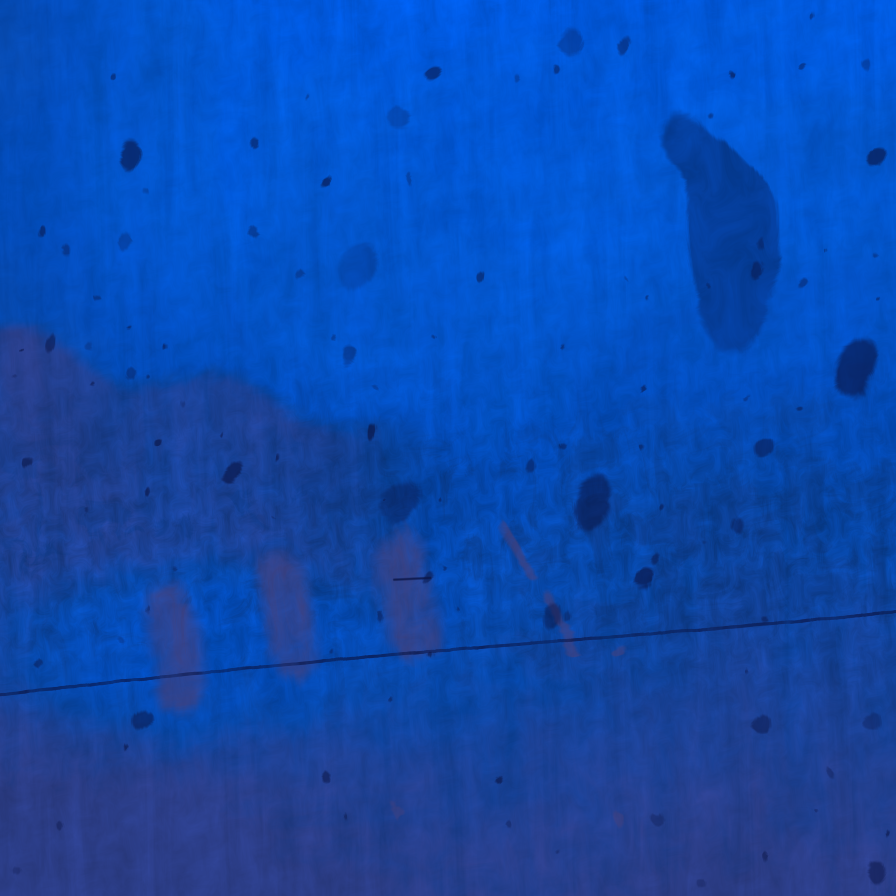
This texture is drawn by a Shadertoy shader. Its source:

```glsl
// Weathered blue painted wall: violet haze, rust smears, dark blots, one long scratch.

const vec3 PAINT[6] = vec3[6](
    vec3(0.00, 0.35, 0.88), vec3(0.01, 0.34, 0.81), vec3(0.01, 0.30, 0.74),
    vec3(0.03, 0.28, 0.66), vec3(0.10, 0.26, 0.60), vec3(0.17, 0.24, 0.53));
const vec3 RUST = vec3(0.30, 0.25, 0.47);
const vec3 INK = vec3(0.04, 0.08, 0.27);
const vec3 STAIN = vec3(0.02, 0.22, 0.56);
const vec3 GRIME = vec3(0.03, 0.21, 0.50);
const float CLOUDING = 0.17;   // patchiness of the paint
const float GRAIN = 0.10;      // fine brightness variation
const float SCRATCH_WIDTH = 0.0011;
const mat2 TURN = mat2(0.80, 0.60, -0.60, 0.80);

vec3 hash3(vec2 cell) {
    vec3 k = vec3(dot(cell, vec2(127.1, 311.7)), dot(cell, vec2(269.5, 183.3)),
                  dot(cell, vec2(419.2, 371.9)));
    return fract(sin(k) * 43758.55);
}

// Layered sines, each octave bent by the one before; roughly -0.8 to 0.8.
float wisps(vec2 p, int octaves) {
    float sum = 0.0, amp = 0.5;
    for (int i = 0; i < octaves; i++) {
        p = TURN * p * 1.9 + 1.7;
        p += 0.7 * sin(p.yx * 1.3);
        sum += amp * sin(p.x) * sin(p.y);
        amp *= 0.62;
    }
    return sum;
}

// Soft ellipse: 1 inside, 0 outside.
float oval(vec2 p, vec2 centre, vec2 radii, float blur) {
    return 1.0 - smoothstep(1.0 - blur, 1.0 + blur, length((p - centre) / radii));
}

// Rounded stroke between two points.
float stroke(vec2 p, vec2 a, vec2 b, float width, float blur) {
    vec2 ab = b - a;
    float along = clamp(dot(p - a, ab) / dot(ab, ab), 0.0, 1.0);
    return 1.0 - smoothstep(width - blur, width + blur, length(p - a - ab * along));
}

// Cellular scatter of ragged blots; the radius is in canvas units.
float blots(vec2 p, float cells, float radius, float chance, float seed) {
    float cover = 0.0;
    vec2 home = floor(p * cells);
    for (int j = -1; j <= 1; j++)
    for (int i = -1; i <= 1; i++) {
        vec2 cell = home + vec2(i, j);
        vec3 place = hash3(cell + seed), look = hash3(cell + seed + 57.0);
        if (place.z > chance) continue;
        vec2 d = p - (cell + 0.15 + 0.7 * place.xy) / cells;
        d.x -= 0.35 * d.y * (look.x - 0.2);
        d.y *= mix(1.0, 0.62, look.y);
        float r = radius * mix(0.4, 1.0, look.z * look.z);
        float edge = 0.0012 + 0.12 * r;
        float blot = 1.0 - smoothstep(r - edge, r + edge, length(d));
        cover = max(cover, blot * mix(0.4, 1.0, look.x));
    }
    return cover;
}

void mainImage(out vec4 fragColor, in vec2 fragCoord) {
    vec2 uv = fragCoord / iResolution.xy;
    float pixel = 1.0 / iResolution.y;
    float cloud = wisps(uv * 2.6, 6);
    float fleck = wisps(uv * vec2(30.0, 22.0) + 4.0, 5);
    float fine = wisps(uv * vec2(75.0, 55.0), 4);
    float streak = wisps(uv * vec2(38.0, 7.0) + 9.0, 4);
    vec2 bent = uv + 0.022 * vec2(cloud, wisps(uv * 7.0 + 3.0, 5));

    // Fade from bright paint at the top to violet at the foot and left
    float fade = 0.96 - 1.08 * uv.y + 0.10 * smoothstep(0.6, 1.0, uv.x) * uv.y;
    fade += smoothstep(0.45, 0.0, uv.x) * (0.18 + 0.35 * smoothstep(0.75, 1.0, uv.y));

    // Haze bank at the left with a scalloped upper rim, then a bluer gap below
    float rim = 0.64 - 0.27 * bent.x + 0.018 * sin(bent.x * 29.0 + 0.5);
    float haze = smoothstep(rim + 0.012, rim - 0.025, bent.y)
               * smoothstep(0.50, 0.36, bent.x) * smoothstep(0.28, 0.38, bent.y);
    fade = mix(fade, 0.90, 0.85 * haze);
    float gap = oval(bent, vec2(0.22, 0.27), vec2(0.21, 0.095), 0.35);
    fade = mix(fade, 0.47, 0.8 * gap);
    fade += CLOUDING * cloud + 0.07 * fleck + 0.05 * streak;

    float level = clamp(fade, 0.0, 1.0) * 5.0;
    int step0 = min(int(level), 4);
    vec3 col = mix(PAINT[step0], PAINT[step0 + 1], level - float(step0));

    // Grime in the middle band, grain and upright streaks everywhere
    float band = exp(-pow((uv.y - 0.38) / 0.17, 2.0));
    float grime = band * smoothstep(-0.05, 0.55, fleck + 0.5 * cloud);
    grime += 0.6 * oval(bent, vec2(0.40, 0.46), vec2(0.13, 0.05), 0.6);
    col = mix(col, GRIME, clamp(0.55 * grime, 0.0, 0.6));
    col *= 1.0 + GRAIN * (0.45 + band) * fine + 0.09 * streak + 0.06 * fleck;

    // Rust runs and scrapes
    float rust = 0.0;
    for (int i = 0; i < 3; i++) {
        float k = float(i);
        vec2 foot = vec2(0.19 + 0.13 * k, 0.235 + 0.03 * k);
        rust = max(rust, 0.65 * stroke(bent, foot, foot + vec2(-0.015, 0.09), 0.026, 0.012));
    }
    for (int i = 0; i < 2; i++) {
        vec2 top = vec2(0.56, 0.41) + float(i) * vec2(0.05, -0.08);
        rust = max(rust, 0.6 * stroke(bent, top, top + vec2(0.035, -0.06), 0.005, 0.003));
    }
    rust = max(rust, 0.6 * blots(bent, 6.0, 0.011, 0.25, 31.0) * smoothstep(0.4, 0.3, uv.y));
    col = mix(col, RUST, rust * (0.85 + 0.3 * fleck));

    // Large hooked stain, then scattered blots from big to tiny
    vec2 ragged = uv + 0.006 * vec2(fleck, wisps(uv * 24.0 + 8.0, 4));
    vec2 hook = ragged + vec2(0.06 * smoothstep(0.77, 0.87, uv.y), 0.0);
    float stain = oval(hook, vec2(0.82, 0.74), vec2(0.052, 0.132), 0.06);
    col = mix(col, STAIN * (1.0 + 0.15 * fleck), 0.82 * stain);
    float ink = blots(ragged, 4.0, 0.026, 0.38, 5.0) * smoothstep(0.3, 0.6, uv.x);
    ink = max(ink, 0.85 * blots(ragged, 9.0, 0.012, 0.45, 12.0));
    ink = max(ink, 0.8 * blots(ragged, 17.0, 0.0045, 0.25, 23.0));
    col = mix(col, INK, 0.8 * ink);

    // Long scratch across the wall and a short nick above it
    float sag = 0.225 + 0.095 * uv.x + 0.003 * sin(uv.x * 5.0) + 0.001 * fleck;
    float line = 1.0 - smoothstep(SCRATCH_WIDTH, SCRATCH_WIDTH + 1.2 * pixel, abs(uv.y - sag));
    line *= 0.72 + 0.3 * streak;
    line = max(line, stroke(uv, vec2(0.44, 0.353), vec2(0.48, 0.355), 0.0012, pixel));
    col = mix(col, INK, 0.8 * clamp(line, 0.0, 1.0));

    fragColor = vec4(clamp(col, 0.0, 1.0), 1.0);
}
```
